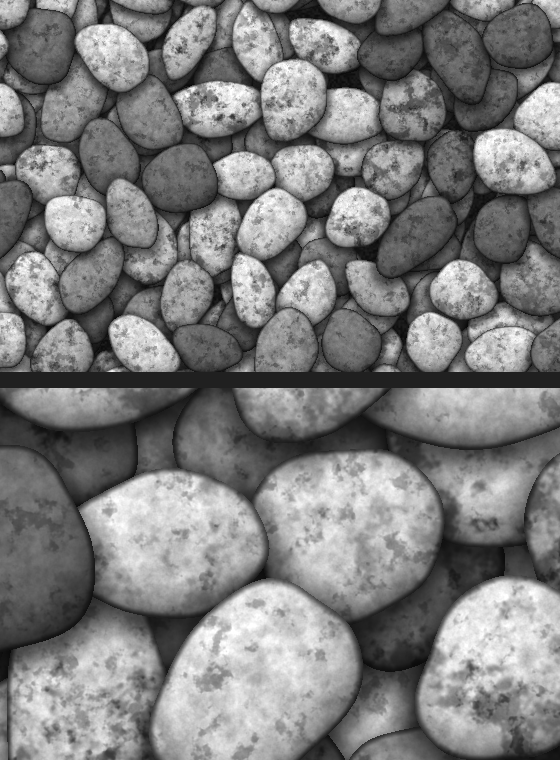
Top: the whole. Bottom: its middle third, enlarged.
A WebGL 2 fragment shader for this texture:

```glsl
#version 300 es
precision highp float;
// A bed of smooth grey pebbles under soft light from above.
// Staggered grids of warped ellipses are stacked in rank order; higher stones
// shade lower ones, and layered value noise gives the mottled, pitted surface.

#define GRID vec2(0.188, 0.160)
#define LAYERS 3
#define JITTER 0.42
#define RADIUS_MIN 0.078
#define RADIUS_MAX 0.103
#define SHADOW_WIDTH 0.027
#define SHADOW_DROP 0.010
#define EDGE_WIDTH 0.006
#define DARK_TONE 0.43
#define LIGHT_TONE 0.97
#define MOTTLE 0.50
#define GRAIN 0.48

uniform vec2 u_resolution;
out vec4 outColor;

struct Stone {
    float dist;   // signed distance to the outline, negative inside
    float radial; // 0 at the centre, 1 on the outline
    float rank;   // stacking order
    vec2 slope;   // outward direction, growing towards the rim
    vec4 seed;
};

vec4 hash4(vec3 k) {
    vec4 v = fract((k.xyzx + 17.0) * vec4(0.1031, 0.1030, 0.0973, 0.1099));
    v += dot(v, v.wzxy + 33.33);
    return fract((v.xxyz + v.yzzw) * v.zywx);
}

float noise(vec2 p) {
    vec2 i = floor(p), f = fract(p);
    f = f * f * (3.0 - 2.0 * f);
    float a = hash4(vec3(i, 5.0)).x;
    float b = hash4(vec3(i + vec2(1, 0), 5.0)).x;
    float c = hash4(vec3(i + vec2(0, 1), 5.0)).x;
    float d = hash4(vec3(i + vec2(1, 1), 5.0)).x;
    return mix(mix(a, b, f.x), mix(c, d, f.x), f.y);
}

float fbm(vec2 p) {
    float sum = 0.0, amp = 0.5;
    for (int i = 0; i < 4; i++) {
        sum += amp * noise(p);
        p = mat2(1.6, 1.2, -1.2, 1.6) * p + 7.3;
        amp *= 0.68;
    }
    return sum / 1.228;
}

mat2 rotation(float angle) {
    return mat2(cos(angle), sin(angle), -sin(angle), cos(angle));
}

vec2 layerShift(int layer) {
    return float(layer) * vec2(0.37, 0.53);
}

Stone getStone(vec2 p, vec2 cell, int layer) {
    Stone s;
    vec4 place = hash4(vec3(cell, float(layer) * 3.0));
    s.seed = hash4(vec3(cell, float(layer) * 3.0 + 1.0));
    s.rank = float(layer) + 0.99 * place.z;
    vec2 centre = cell + 0.5 + JITTER * (place.xy - 0.5);
    centre.x += 0.5 * mod(cell.y, 2.0) - 0.25;
    vec2 rel = p - (centre - layerShift(layer)) * GRID;

    // Rotated ellipse with a few low harmonics on the outline
    mat2 turn = rotation(3.0 * (place.w - 0.5) + 0.15);
    float stretch = sqrt(1.08 + 0.85 * s.seed.x * s.seed.x);
    float radius = mix(RADIUS_MIN, RADIUS_MAX, s.seed.y);
    vec2 axes = radius * vec2(stretch, 1.0 / stretch);
    vec2 q = (rel * turn) / axes;
    float a = atan(q.y, q.x);
    float warp = 1.0 + 0.050 * sin(3.0 * a + 40.0 * s.seed.z)
               + 0.030 * sin(4.0 * a + 70.0 * s.seed.w)
               + 0.012 * sin(7.0 * a + 90.0 * s.seed.x);
    s.radial = length(q) * warp;
    s.dist = (s.radial - 1.0) * axes.y;
    s.slope = turn * (q * axes.y / axes) * s.radial;
    return s;
}

float stoneColor(Stone s, vec2 p) {
    // Domed form lit from above
    float dome = sqrt(max(1.0 - s.radial * s.radial, 0.0));
    vec3 normal = normalize(vec3(s.slope, dome + 0.3));
    float light = 0.26 + 0.66 * max(dot(normal, normalize(vec3(-0.15, 0.45, 0.88))), 0.0);

    // Mottling, small pits and fine grain
    vec2 t = rotation(6.28 * s.seed.y) * p + 9.0 * s.seed.xz;
    float tone = mix(DARK_TONE, LIGHT_TONE, smoothstep(0.0, 0.72, s.seed.w));
    float blotch = smoothstep(0.47, 0.72, fbm(t * 32.0));
    float pits = smoothstep(0.56, 0.76, fbm(t * 58.0 + 3.7));
    tone *= 1.0 - MOTTLE * blotch * mix(0.15, 1.0, s.seed.z) - 0.30 * pits;
    tone *= 1.0 + GRAIN * (fbm(t * 95.0) - 0.5) + 0.25 * (fbm(t * 11.0) - 0.5);
    return tone * light * mix(0.4, 1.0, smoothstep(0.0, EDGE_WIDTH, -s.dist));
}

void main() {
    vec2 p = gl_FragCoord.xy / u_resolution.y;
    Stone top;
    top.rank = -1.0;
    float shadow = 1.0;

    // First pass finds the visible stone, second pass gathers shade above it
    for (int pass = 0; pass < 2; pass++)
    for (int layer = 0; layer < LAYERS; layer++) {
        vec2 base = floor(p / GRID + layerShift(layer));
        for (int y = -1; y <= 1; y++)
        for (int x = -2; x <= 2; x++) {
            vec2 cell = base + vec2(x, y);
            vec2 lookup = p + vec2(0.0, pass == 1 ? SHADOW_DROP : 0.0);
            Stone s = getStone(lookup, cell, layer);
            if (s.rank <= top.rank) continue;
            if (pass == 0 && s.dist < 0.0) top = s;
            if (pass == 1) shadow *= mix(0.30, 1.0, smoothstep(-0.012, SHADOW_WIDTH, s.dist));
        }
    }

    float gap = 0.04 + 0.08 * noise(p * 190.0);
    float value = top.rank < 0.0 ? gap : 0.03 + stoneColor(top, p) * shadow;
    outColor = vec4(vec3(clamp(value, 0.0, 1.0)), 1.0);
}
```
